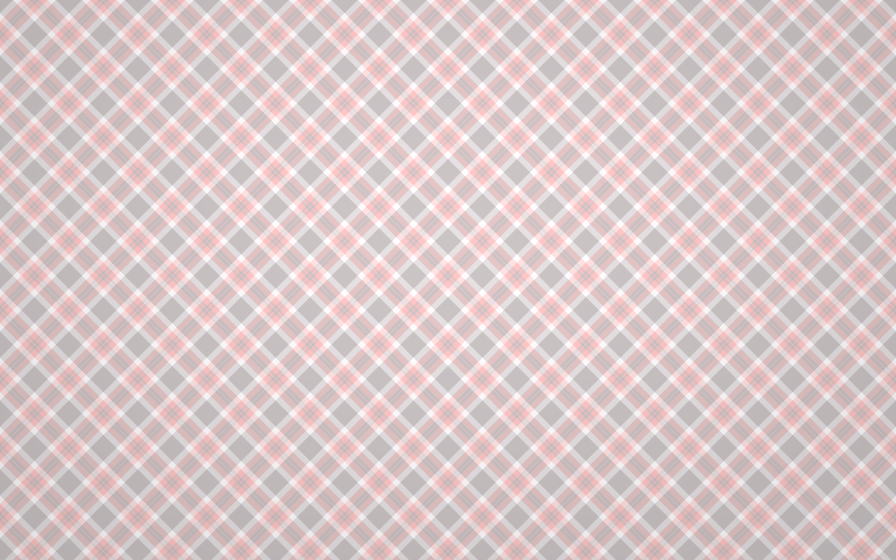
Write a Shadertoy shader that draws this pattern.

```glsl
const float REPEATS_ACROSS = 13.0;
const vec3 GREY = vec3(0.775, 0.750, 0.755);
const vec3 PINK = vec3(0.980, 0.760, 0.760);
const vec3 WHITE = vec3(0.985, 0.970, 0.975);

// Half widths and offsets, as fractions of one repeat
const float PINK_HALF = 0.195;
const float CORE_HALF = 0.070;
const float LINE_HALF = 0.011;
const float WHITE_HALF = 0.060;
const float WHITE_OFFSET = 0.25;

const vec2 LIGHT_CENTRE = vec2(0.5, 0.62);
const float LIGHT_BRIGHT = 1.025;
const float LIGHT_DIM = 0.90;

// Share of a filter of the given width covered by a stripe
float stripe(float offset, float halfWidth, float blur) {
    float lo = max(offset - 0.5 * blur, -halfWidth);
    float hi = min(offset + 0.5 * blur, halfWidth);
    return clamp((hi - lo) / blur, 0.0, 1.0);
}

// Colour of one set of threads; the grey band is centred on whole numbers
vec3 threads(float position, float blur) {
    float d = abs(fract(position) - 0.5);
    vec3 color = mix(GREY, PINK, stripe(d, PINK_HALF, blur));
    color = mix(color, GREY, stripe(d, CORE_HALF, blur));
    color = mix(color, PINK, stripe(d, LINE_HALF, blur));
    return mix(color, WHITE, stripe(d - WHITE_OFFSET, WHITE_HALF, blur));
}

// Soft light, strongest above the middle
float lighting(vec2 uv) {
    float d = length((uv - LIGHT_CENTRE) * vec2(1.0, 0.85));
    return mix(LIGHT_BRIGHT, LIGHT_DIM, smoothstep(0.05, 0.85, d));
}

void mainImage(out vec4 fragColor, in vec2 fragCoord) {
    // Repeat units, measured from the top left
    float scale = REPEATS_ACROSS / iResolution.x;
    vec2 p = vec2(fragCoord.x, iResolution.y - fragCoord.y) * scale;
    float blur = 1.5 * scale;

    // Two diagonal sets of threads woven in equal parts
    vec3 warp = threads(p.x + p.y, blur);
    vec3 weft = threads(p.x - p.y, blur);
    vec3 color = 0.5 * (warp + weft);

    color *= lighting(fragCoord / iResolution.xy);
    fragColor = vec4(clamp(color, 0.0, 1.0), 1.0);
}
```
